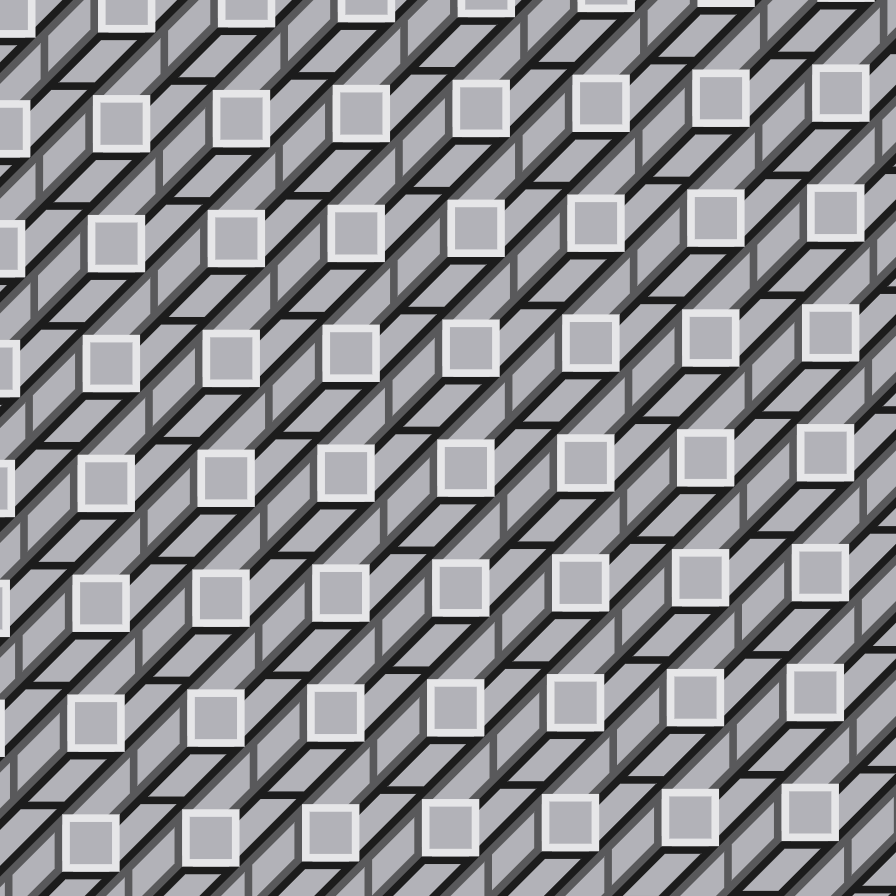
Reproduce this pattern procedurally as a WebGL 1 fragment shader.

```glsl
precision highp float;
// Diagonal chains of outlined cubes seen in oblique projection: pale framed
// square fronts with two side faces running down-left. The plane is folded into
// one 45 degree chain, mirrored to one band, then repeated along the diagonal.

uniform vec2 u_resolution;

// Lattice: steps are (SPACING, SHEAR) and (SHEAR, SPACING), in canvas units
const float SPACING = 0.1338;
const float SHEAR = 0.0057;
const vec2 ORIGIN = vec2(0.5200, 0.4776);
const float STROKE = 0.0085;

// Fronts are sized so that their corners touch the chain edges
const float SIDE = 0.5 * (SPACING - SHEAR);
const float CHAIN_PERIOD = SPACING + SHEAR;

const vec3 FACE_COLOR = vec3(0.70, 0.70, 0.72);
const vec3 FRAME_COLOR = vec3(0.90, 0.90, 0.91);
const vec3 LEFT_LINE_COLOR = vec3(0.35, 0.35, 0.355);
const vec3 BOTTOM_LINE_COLOR = vec3(0.11, 0.11, 0.11);

// Antialiased coverage of the inside of a signed distance
float coverage(float distanceToEdge, float pixel) {
  return clamp(0.5 - distanceToEdge / pixel, 0.0, 1.0);
}

float squareDistance(vec2 p, float halfSide) {
  vec2 d = abs(p) - halfSide;
  return max(d.x, d.y);
}

// Signed distance to a vertical bar spanning [left, left + STROKE]
float barDistance(float x, float left) {
  return abs(x - left - 0.5 * STROKE) - 0.5 * STROKE;
}

void main() {
  float pixel = 1.0 / u_resolution.y;
  vec2 p = gl_FragCoord.xy * pixel - ORIGIN;

  // Fold into one diagonal chain
  float chain = floor((p.x - p.y) / (2.0 * SIDE) + 0.5);
  p -= chain * vec2(SPACING, SHEAR);

  // Mirror the bottom band onto the left band
  bool isBottom = p.x > p.y;
  if (isBottom) p = p.yx;

  // Repeat along the chain, with the front at the upper right end
  p -= CHAIN_PERIOD * ceil((p.x - 0.5 * SIDE) / CHAIN_PERIOD);

  // Side face outlines: diagonal band edges and the two cross bars
  float across = p.y - p.x;
  float bandEdge = min(across, SIDE - across) * 0.70710678;
  float nearBar = barDistance(p.x, -0.5 * SIDE - STROKE);
  float farBar = barDistance(p.x, -1.5 * SIDE);
  float outline = min(bandEdge - STROKE, min(nearBar, farBar));

  // Line colours blend evenly where neighbouring bands meet
  float ownSide = coverage(-bandEdge, pixel);
  float bottomShare = isBottom ? ownSide : 1.0 - ownSide;
  vec3 lineColor = mix(LEFT_LINE_COLOR, BOTTOM_LINE_COLOR, bottomShare);
  vec3 color = mix(FACE_COLOR, lineColor, coverage(outline, pixel));

  // Framed square front
  float front = squareDistance(p, 0.5 * SIDE);
  color = mix(color, FRAME_COLOR, coverage(front, pixel));
  color = mix(color, FACE_COLOR, coverage(front + STROKE, pixel));

  gl_FragColor = vec4(color, 1.0);
}
```
